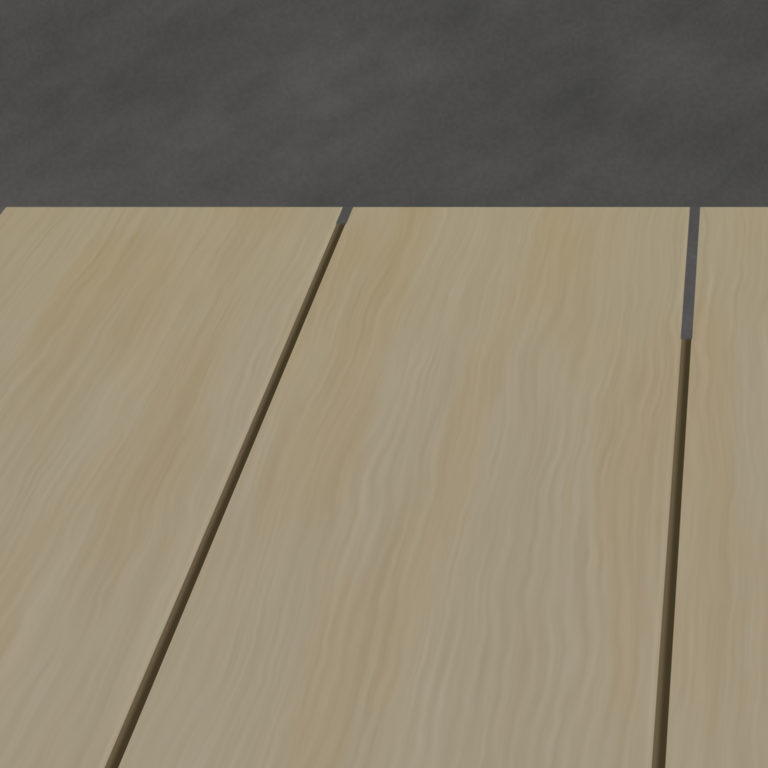
This texture is drawn by a Shadertoy shader. Its source:

```glsl
#define VANISH vec2(0.988, 1.997)
#define TABLE_EDGE 0.7305
#define PLANK_PITCH 0.3567
#define GAP_OFFSET -0.0655
#define GAP_HALF 0.0044
#define WOOD_COLOR vec3(0.628, 0.587, 0.502)
#define GAP_LIGHT vec3(0.40, 0.35, 0.265)
#define GAP_DARK vec3(0.255, 0.215, 0.145)
#define FLOOR_DARK vec3(0.262, 0.261, 0.257)
#define FLOOR_LIGHT vec3(0.352, 0.346, 0.340)
#define GRAIN_STRENGTH 0.035

float hash(vec2 p) {
    vec3 q = fract(vec3(p.xyx) * 0.1031);
    q += dot(q, q.yzx + 33.33);
    return fract((q.x + q.y) * q.z);
}

float noise(vec2 p) {
    vec2 cell = floor(p);
    vec2 f = fract(p);
    f = f * f * (3.0 - 2.0 * f);
    float low = mix(hash(cell), hash(cell + vec2(1, 0)), f.x);
    float high = mix(hash(cell + vec2(0, 1)), hash(cell + vec2(1, 1)), f.x);
    return mix(low, high, f.y);
}

float fbm(vec2 p) {
    float sum = 0.0;
    float weight = 0.5;
    for (int i = 0; i < 5; i++) {
        sum += weight * noise(p);
        p = mat2(0.8, 0.6, -0.6, 0.8) * p * 2.03 + 17.3;
        weight *= 0.5;
    }
    return sum;
}

float blob(vec2 p, vec2 center, vec2 size) {
    vec2 d = (p - center) / size;
    return exp(-dot(d, d));
}

// Cloudy stone with faint diagonal brushing
vec3 floorColor(vec2 uv) {
    vec2 slanted = mat2(0.86, -0.5, 0.5, 0.86) * uv;
    float tone = 0.43 + 0.9 * (fbm(uv * vec2(5.0, 8.0) + 3.0) - 0.48);
    tone += 0.45 * (fbm(slanted * vec2(14.0, 42.0)) - 0.48);
    tone += 0.24 * blob(uv, vec2(0.36, 0.81), vec2(0.18, 0.08));
    tone += 0.22 * blob(uv, vec2(0.92, 0.90), vec2(0.09, 0.07));
    tone -= 0.24 * blob(uv, vec2(0.70, 0.86), vec2(0.14, 0.07));
    tone -= 0.20 * blob(uv, vec2(0.04, 0.95), vec2(0.12, 0.06));
    tone += 0.20 * (noise(uv * 260.0) - 0.5);
    return mix(FLOOR_DARK, FLOOR_LIGHT, clamp(tone, 0.0, 1.0));
}

// Pale grain: across runs over the planks, along runs into depth
vec3 woodColor(float across, float along, float plank) {
    vec2 p = vec2(across, along + plank * 7.31);
    float bend = fbm(p * vec2(9.0, 13.0) + plank * 5.0);
    float x = across + 0.035 * (bend - 0.5);
    float fine = noise(vec2(x * 300.0, p.y * 22.0)) - 0.5;
    float pores = noise(vec2(x * 560.0, p.y * 70.0)) - 0.5;
    float broad = fbm(vec2(x * 38.0, p.y * 7.0)) - 0.48;
    float rings = sin(x * 520.0 + 9.0 * bend);
    float ringMask = smoothstep(0.35, 0.65, noise(p * vec2(14.0, 10.0) + 8.0));
    float grain = 0.65 * fine + 0.35 * pores + 0.9 * broad + 0.22 * rings * ringMask;
    vec3 color = WOOD_COLOR + GRAIN_STRENGTH * grain * vec3(0.9, 1.0, 1.15);
    float warmth = smoothstep(0.42, 0.7, fbm(p * vec2(20.0, 9.0) + 2.0));
    color += warmth * vec3(0.002, -0.012, -0.027);
    return color + vec3(0.007, 0.001, -0.016) * smoothstep(0.55, 0.78, along);
}

void mainImage(out vec4 fragColor, in vec2 fragCoord) {
    vec2 uv = fragCoord / iResolution.xy;
    float pixel = 1.0 / iResolution.y;
    vec3 stone = floorColor(uv);

    // Perspective coordinates on the table
    float depth = VANISH.y - uv.y;
    float across = (uv.x - VANISH.x) / depth;
    float position = (across - GAP_OFFSET) / PLANK_PITCH;
    float gapId = floor(position + 0.5);
    float fromGap = (position - gapId) * PLANK_PITCH;
    float soft = pixel / depth;
    vec3 color = woodColor(across, 1.0 / depth, floor(position));

    // Worn rim on the left side of each gap
    float rim = exp(-pow((fromGap + GAP_HALF + 0.003) / 0.0018, 2.0));
    color += 0.022 * rim;

    // Gap walls, open to the floor near the far edge
    float wallShade = smoothstep(-0.7, 0.35, fromGap / GAP_HALF);
    vec3 gapColor = mix(GAP_LIGHT, GAP_DARK, wallShade);
    float openFrom = min(0.557 + 0.15 * abs(gapId), 0.707);
    float open = smoothstep(openFrom - pixel, openFrom + 3.0 * pixel, uv.y);
    gapColor = mix(gapColor, stone * 1.06, open);
    float halfWidth = GAP_HALF + 0.0008 * open;
    float gap = 1.0 - smoothstep(-soft, soft, abs(fromGap) - halfWidth);
    color = mix(color, gapColor, gap);

    // Far table edge
    float table = 1.0 - smoothstep(-pixel, pixel, uv.y - TABLE_EDGE);
    fragColor = vec4(mix(stone, color, table), 1.0);
}
```
